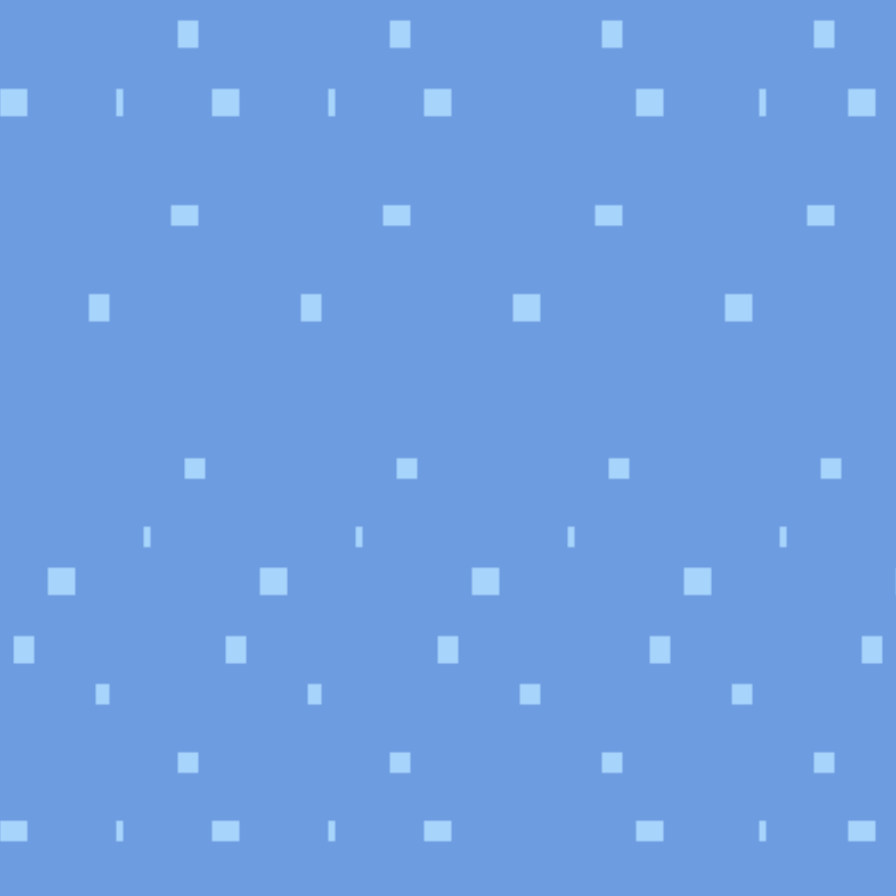
Write a Shadertoy shader that draws this pattern.

```glsl
const float GRID = 131.0;               // square cells across the canvas
const vec2 TILE = vec2(31.15, 106.5);   // repeat size, in cells
const float EDGE_SOFTNESS = 0.35;       // edge blur, in cells
const vec3 SKY = vec3(0.43, 0.61, 0.88);
const vec3 FLECK = vec3(0.655, 0.83, 0.985);

// Repeating box: box.xy is its upper left corner, box.zw its size
float repeatedBox(vec2 p, vec4 box, vec2 tile) {
    vec2 local = mod(p - box.xy, tile);
    vec2 inside = step(local, box.zw);
    return inside.x * inside.y;
}

// Flecks of one tile, sampled at a cell centre so widths vary between repeats
float fleckMask(vec2 cell, vec2 tile) {
    vec4 flecks[10] = vec4[10](
        vec4(25.8, 3.25, 3.0, 3.5),
        vec4(-0.3, 13.25, 4.0, 3.5),
        vec4(17.3, 13.25, 0.82, 3.5),
        vec4(24.8, 30.0, 4.0, 3.0),
        vec4(12.8, 43.0, 3.48, 4.0),
        vec4(26.8, 67.0, 3.0, 3.0),
        vec4(20.8, 77.0, 1.0, 3.0),
        vec4(6.8, 83.0, 4.0, 4.0),
        vec4(1.7, 93.0, 3.0, 4.0),
        vec4(13.8, 100.0, 2.48, 3.0));
    float mask = 0.0;
    for (int i = 0; i < 10; i++) {
        mask = max(mask, repeatedBox(cell + 0.5, flecks[i], tile));
    }
    return mask;
}

// Blend the four nearest cells across a narrow border
float smoothCells(vec2 p, vec2 tile, float softness) {
    vec2 cell = floor(p - 0.5);
    vec2 blend = clamp((fract(p - 0.5) - 0.5) / softness + 0.5, 0.0, 1.0);
    float upper = mix(fleckMask(cell, tile),
                      fleckMask(cell + vec2(1.0, 0.0), tile), blend.x);
    float lower = mix(fleckMask(cell + vec2(0.0, 1.0), tile),
                      fleckMask(cell + vec2(1.0, 1.0), tile), blend.x);
    return mix(upper, lower, blend.y);
}

void mainImage(out vec4 fragColor, in vec2 fragCoord) {
    // Cell coordinates, counted down from the top edge
    vec2 uv = fragCoord / iResolution.y;
    vec2 p = vec2(uv.x, 1.0 - uv.y) * GRID;
    float softness = clamp(GRID / iResolution.y, EDGE_SOFTNESS, 1.0);

    float mask = smoothCells(p, TILE, softness);
    fragColor = vec4(mix(SKY, FLECK, mask), 1.0);
}
```
